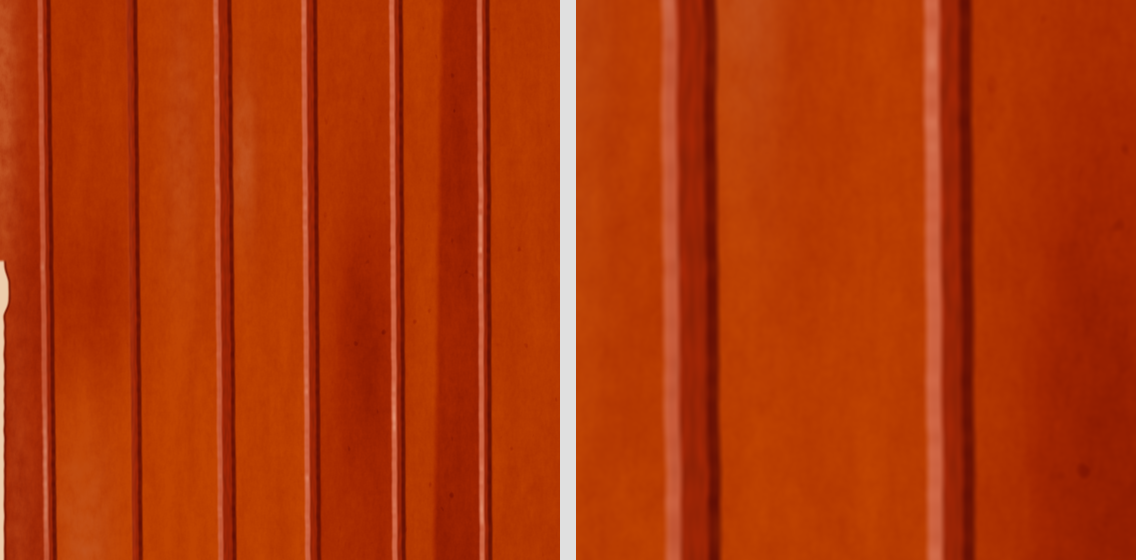
Left: the whole. Right: its middle third, enlarged.
Write a Shadertoy shader that draws this texture.

```glsl
// Varnished red-orange wooden boards divided by six nearly vertical grooves.
// Each groove is a pale lit bead, a brown slope and a dark shadow line;
// board tones, gradient-noise grain, hazy patches and a chipped edge add wear.

const float PITCH_LOW = 0.1556, PITCH_HIGH = 0.1570;   // groove spacing, bottom and top
const float FIRST_LOW = 0.0830, FIRST_HIGH = 0.0716;   // first groove, bottom and top
const float BEAD_HALF = 0.0046;
const float SHADOW_HALF = 0.0036;
const float SOFT = 0.0026;

const vec3 DEEP   = vec3(0.51, 0.08, 0.005);
const vec3 RED    = vec3(0.64, 0.15, 0.005);
const vec3 ORANGE = vec3(0.73, 0.24, 0.005);
const vec3 HAZE   = vec3(0.76, 0.34, 0.15);
const vec3 BEAD   = vec3(0.84, 0.43, 0.30);
const vec3 GLINT  = vec3(0.95, 0.70, 0.58);
const vec3 SLOPE  = vec3(0.60, 0.14, 0.02);
const vec3 SHADOW = vec3(0.39, 0.055, 0.01);
const vec3 CHIP   = vec3(0.93, 0.80, 0.67);

// Per board, left to right: tone at the bottom and at the top.
const float TONE_LOW[7]  = float[7](0.42, 1.08, 1.06, 1.02, 0.62, 0.66, 0.86);
const float TONE_HIGH[7] = float[7](0.55, 0.76, 0.92, 0.92, 0.82, 0.68, 0.86);
// Per groove: brightness of the bead, and distance from bead to shadow.
const float BEAD_GAIN[6]  = float[6](0.72, 0.10, 0.78, 0.92, 1.0, 0.96);
const float SHADOW_GAP[6] = float[6](0.0150, 0.0130, 0.0245, 0.0200, 0.0160, 0.0145);

vec2 hashGradient(vec2 cell) {
    vec3 h = fract(vec3(cell.xyx) * vec3(0.1031, 0.1030, 0.0973));
    h += dot(h, h.yzx + 33.33);
    return 2.0 * fract((h.xx + h.yz) * h.zy) - 1.0;
}

float gradientNoise(vec2 p) {
    vec2 i = floor(p), f = fract(p);
    vec2 w = f * f * f * (f * (f * 6.0 - 15.0) + 10.0);
    vec2 e = vec2(0.0, 1.0);
    float low  = mix(dot(hashGradient(i), f), dot(hashGradient(i + e.yx), f - e.yx), w.x);
    float high = mix(dot(hashGradient(i + e), f - e), dot(hashGradient(i + 1.0), f - 1.0), w.x);
    return mix(low, high, w.y);
}

float fbm(vec2 p) {
    float sum = 0.0, gain = 1.0;
    for (int k = 0; k < 4; k++) {
        sum += gain * gradientNoise(p);
        p = p * 2.03 + 17.3;
        gain *= 0.55;
    }
    return sum;
}

float band(float x, float a, float b, float soft) {
    return smoothstep(a - soft, a + soft, x) * (1.0 - smoothstep(b - soft, b + soft, x));
}

float blob(vec2 p, vec2 centre, vec2 size) {
    vec2 q = (p - centre) / size;
    return exp(-dot(q, q));
}

vec3 woodTone(float t) {
    return t < 0.5 ? mix(DEEP, RED, 2.0 * t) : mix(RED, ORANGE, 2.0 * t - 1.0);
}

// Base stain, vertical streaks, mottling and pale haze.
vec3 boards(vec2 p, float board) {
    int b = int(clamp(board + 1.0, 0.0, 6.0));
    float streak = fbm(vec2(p.x * 24.0, p.y * 3.0) + board * 7.1);
    float mottle = fbm(p * vec2(42.0, 28.0));
    float grain = gradientNoise(p * vec2(170.0, 95.0)) + 0.6 * gradientNoise(p * 260.0);
    float tone = mix(TONE_LOW[b], TONE_HIGH[b], smoothstep(0.1, 0.75, p.y));
    if (b == 5) {
        float seam = 0.775 + 0.014 * p.y + 0.004 * gradientNoise(vec2(p.y * 14.0, 3.0));
        tone += mix(0.24, -0.30, smoothstep(seam - 0.007, seam + 0.007, p.x));
    }
    tone -= 0.38 * blob(p, vec2(0.66, 0.40), vec2(0.055, 0.28));
    tone -= 0.30 * blob(p, vec2(0.15, 0.45), vec2(0.08, 0.14));
    tone += 0.17 * streak + 0.11 * mottle + 0.10 * grain;
    float knots = gradientNoise(p * vec2(75.0, 48.0) + 9.0);
    tone -= 0.38 * smoothstep(0.38, 0.65, knots) * smoothstep(0.45, 0.7, p.x);
    vec3 color = woodTone(clamp(tone, -0.1, 1.12));

    float haze = 0.75 * blob(p, vec2(0.435, 0.72), vec2(0.022, 0.14));
    haze += 0.45 * blob(p, vec2(0.325, 0.74), vec2(0.028, 0.24));
    haze += 0.55 * blob(p, vec2(0.15, 0.04), vec2(0.05, 0.17));
    haze += 0.95 * blob(p, vec2(0.0, 0.85), vec2(0.034, 0.33));
    haze += 0.30 * blob(p, vec2(0.03, 0.10), vec2(0.04, 0.35));
    return mix(color, HAZE, clamp(haze * (0.85 + 0.7 * mottle), 0.0, 0.9));
}

void mainImage(out vec4 fragColor, in vec2 fragCoord) {
    vec2 p = fragCoord / iResolution.xy;
    float pitch = mix(PITCH_LOW, PITCH_HIGH, p.y);
    float wobble = 0.0012 * gradientNoise(vec2(p.y * 22.0, floor(p.x * 6.4) * 5.3));
    float u = (p.x - mix(FIRST_LOW, FIRST_HIGH, p.y) + wobble) / pitch;
    float groove = floor(u + 0.1);
    float d = (u - groove) * pitch;
    vec3 color = boards(p, floor(u - 0.006 / pitch));

    // Groove: slope, shadow line, then lit bead.
    if (groove >= 0.0 && groove < 6.0) {
        int g = int(groove);
        float gap = SHADOW_GAP[g];
        float rough = gradientNoise(vec2(p.y * 85.0, groove * 4.7));
        vec3 slope = SLOPE * (1.0 + 0.15 * gradientNoise(p * vec2(210.0, 45.0)));
        color = mix(color, slope, band(d, -0.002, gap, SOFT));
        float dark = band(d + 0.0008 * rough, gap - SHADOW_HALF, gap + SHADOW_HALF, SOFT);
        color = mix(color, SHADOW, dark * (0.86 + 0.25 * rough));
        float bead = band(d + 0.0006 * rough, -BEAD_HALF, BEAD_HALF, SOFT) * BEAD_GAIN[g];
        float shine = smoothstep(0.1, 0.6, fbm(vec2(p.y * 7.0, groove * 3.9)) + 0.2 * rough);
        shine = max(shine * 0.55, g == 0 ? 0.7 * band(p.y, 0.05, 0.26, 0.05) : 0.0);
        vec3 lit = mix(BEAD, GLINT, shine * exp(-d * d / 9e-6));
        color = mix(color, lit, bead * (0.92 + 0.2 * rough));
    }

    // Chipped pale strip at the lower left, with a dark lip.
    float ragged = 0.0025 * gradientNoise(vec2(p.y * 45.0, 2.0));
    float edge = 0.007 + 0.008 * band(p.y, 0.45, 0.51, 0.015) + ragged;
    float below = 1.0 - smoothstep(0.530, 0.538, p.y);
    color = mix(color, SHADOW, 0.7 * below * band(p.x, edge, edge + 0.004, SOFT));
    color = mix(color, CHIP, below * (1.0 - smoothstep(edge - SOFT, edge + SOFT, p.x)));

    fragColor = vec4(clamp(color, 0.0, 1.0), 1.0);
}
```
